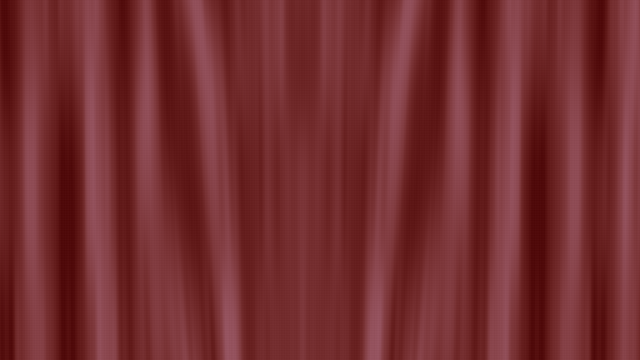
Reproduce this texture procedurally as a WebGL 2 fragment shader.

```glsl
#version 300 es
precision highp float;
// Draped red cloth, mirrored about a vertical axis slightly left of centre.
// Leaning cosine folds are broken up by vertically stretched value noise,
// then shaded from deep maroon to dusty rose and covered by a faint weave.

#define MIRROR_AXIS 0.473
#define FOLD_PERIOD 0.095
#define FOLD_PHASE 0.085
#define FOLD_DEPTH 0.26
#define LEAN 0.075
#define BASE_SHADE 0.51
#define BROAD_STREAKS 0.24
#define NARROW_STREAKS 0.36
#define FINE_STREAKS 0.24
#define WEAVE_COUNT 256.0
#define WEAVE_DEPTH 0.011

uniform vec2 u_resolution;
out vec4 fragColor;

const float TAU = 6.2831853;

float hash(vec2 p) {
    vec3 q = fract(vec3(p.xyx) * 0.1031);
    q += dot(q, q.yzx + 33.33);
    return fract((q.x + q.y) * q.z);
}

// Smooth value noise, centred on zero
float noise(vec2 p) {
    vec2 cell = floor(p);
    vec2 f = fract(p);
    f = f * f * f * (f * (f * 6.0 - 15.0) + 10.0);
    float low = mix(hash(cell), hash(cell + vec2(1.0, 0.0)), f.x);
    float high = mix(hash(cell + vec2(0.0, 1.0)), hash(cell + 1.0), f.x);
    return mix(low, high, f.y) - 0.5;
}

float bump(float x, float centre, float width) {
    float d = (x - centre) / width;
    return exp(-d * d);
}

// Height of the cloth: 0 in the deep folds, 1 on the ridges
float clothShade(vec2 uv) {
    float side = abs(uv.x - MIRROR_AXIS);

    // Inner folds lean towards the axis near the hem
    float lean = LEAN * bump(side, 0.175, 0.065) + 0.01 * smoothstep(0.0, 0.1, side);
    float shift = (uv.y - 0.5) * lean;
    float x = side - shift;
    float grain = side - 0.4 * shift;

    // Main folds, flatter near the axis
    float wander = 0.008 * noise(vec2(x * 9.0, uv.y * 2.0 + 4.0));
    float fold = -cos(TAU * (x + wander - FOLD_PHASE) / FOLD_PERIOD);
    float strength = mix(0.2, 1.0, smoothstep(0.05, 0.15, side));
    float shade = BASE_SHADE + FOLD_DEPTH * strength * fold;

    // Streaks at three widths, each far longer than wide
    float broad = noise(vec2(x * 22.0 + 3.0, uv.y * 1.8 + 7.0));
    shade += BROAD_STREAKS * broad;
    shade += NARROW_STREAKS * noise(vec2(grain * 54.0 + 11.0, uv.y * 2.2 + 19.0));
    shade += FINE_STREAKS * noise(vec2(grain * 125.0 + 31.0, uv.y * 1.8 + 41.0));

    // Shadow at the foot of the outer fold, tapering streak near the axis
    shade -= 0.26 * bump(x, 0.375, 0.028) * (1.0 - uv.y);
    shade -= 0.10 * bump(side, 0.062, 0.015) * bump(uv.y, 0.6, 0.35);
    // Wide shadow beside the pale inner ridge, rosy spindle further out
    shade -= 0.14 * bump(x, 0.205, 0.02);
    shade += 0.18 * bump(x, 0.125, 0.02);
    shade += 0.18 * bump(side, 0.246, 0.016) * bump(uv.y, 0.6, 0.3);
    return shade;
}

// Thread pattern, faded out when too fine for the canvas
float weave(vec2 p) {
    vec2 threads = p * WEAVE_COUNT;
    float visible = 1.0 - smoothstep(0.52, 0.8, fwidth(threads.x));
    vec2 wave = sin(TAU * threads);
    return visible * 0.5 * (wave.x + wave.y);
}

vec3 clothColour(float shade) {
    vec3 shadow = vec3(0.32, 0.045, 0.045);
    vec3 dye = vec3(0.26, 0.23, 0.20);
    vec3 sheen = vec3(0.0, 0.045, 0.12);
    return shadow + dye * shade + sheen * shade * shade;
}

void main() {
    vec2 uv = gl_FragCoord.xy / u_resolution;
    vec2 square = gl_FragCoord.xy / u_resolution.x;
    float shade = clamp(clothShade(uv), -0.04, 1.1);
    vec3 colour = clothColour(shade) + WEAVE_DEPTH * weave(square);
    fragColor = vec4(colour, 1.0);
}
```
